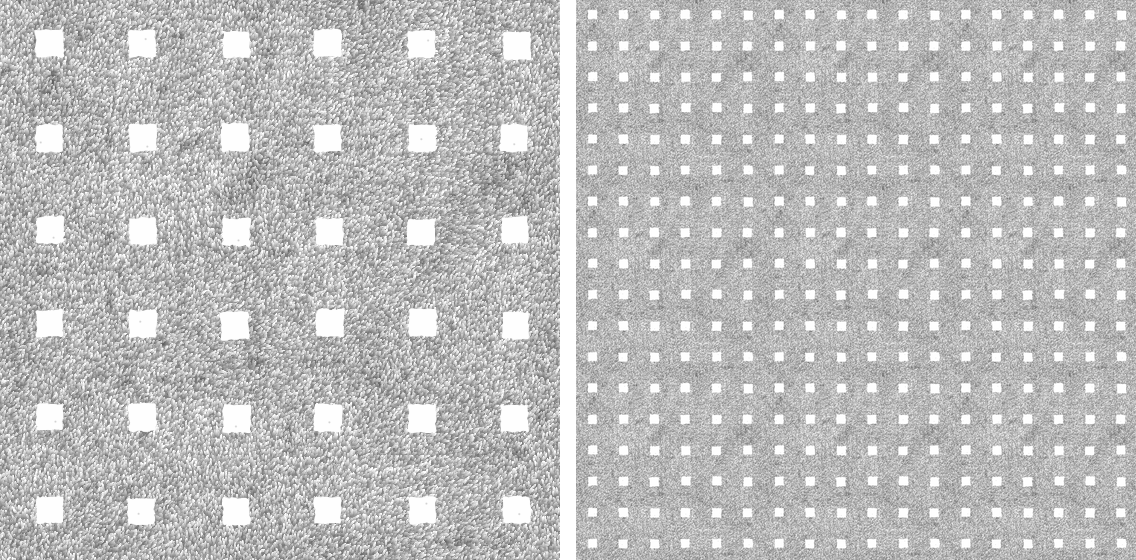
Left: one tile. Right: repeated 3 by 3.
Reproduce this pattern procedurally as a WebGL 2 fragment shader.

```glsl
#version 300 es
precision highp float;

uniform vec2 u_resolution;
out vec4 outColor;

const float TILES = 6.0;                      // squares across and down
const vec2  SQUARE_CENTER = vec2(0.524, 0.525); // within a tile
const float SQUARE_HALF = 0.146;              // half side, in tiles
const float CORNER_RADIUS = 0.022;
const float CENTER_JITTER = 0.032;
const float TILT = 0.07;
const float RAGGEDNESS = 0.034;
const float SPECK_RADIUS = 0.008;

const float STRANDS = 192.0;                  // pile strands across and down
const float STRAND_LENGTH = 2.1;              // in strand cells
const float STRAND_HALF_WIDTH = 0.40;
const float LEAN = 1.05;                      // main lean, in radians
const float LEAN_DRIFT = 1.5;
const float LEAN_SPREAD = 1.2;

const float GAP_GRAY = 0.57;
const float ROOT_GRAY = 0.59;
const float TIP_GRAY = 0.91;
const float GRAY_SPREAD = 0.34;
const float CLOUD_DEPTH = 0.07;
const float SCUFF_DEPTH = 0.12;
const float SQUARE_GRAY = 0.995;
const float SPECK_GRAY = 0.82;

float hash(vec2 p) {
    return fract(sin(dot(p, vec2(127.1, 311.7))) * 43758.5453);
}

// Value noise that wraps after a whole number of cells
float wrapNoise(vec2 uv, float cells) {
    vec2 p = uv * cells;
    vec2 i = floor(p);
    vec2 f = fract(p);
    f = f * f * (3.0 - 2.0 * f);
    vec2 a = mod(i, cells);
    vec2 b = mod(i + 1.0, cells);
    float seed = cells * 0.37;
    return mix(mix(hash(a + seed), hash(vec2(b.x, a.y) + seed), f.x),
               mix(hash(vec2(a.x, b.y) + seed), hash(b + seed), f.x), f.y);
}

float roundedBox(vec2 p, float halfSide, float radius) {
    vec2 q = abs(p) - halfSide + radius;
    return length(max(q, 0.0)) + min(max(q.x, q.y), 0.0) - radius;
}

mat2 rotation(float angle) {
    float c = cos(angle);
    float s = sin(angle);
    return mat2(c, -s, s, c);
}

// Overlapping leaning strands, lower ones in front
float pileGray(vec2 uv) {
    vec2 p = uv * STRANDS;
    vec2 cell = floor(p);
    float pixel = STRANDS / u_resolution.y;
    float flow = LEAN + LEAN_DRIFT * (0.6 * wrapNoise(uv, 5.0) + 0.4 * wrapNoise(uv, 23.0) - 0.5);
    float gray = GAP_GRAY + 0.2 * (wrapNoise(uv, STRANDS) - 0.5);

    for (int y = 2; y >= -2; y--) {
        for (int x = -2; x <= 2; x++) {
            vec2 neighbor = cell + vec2(x, y);
            vec2 id = mod(neighbor, STRANDS);
            vec2 center = neighbor + vec2(hash(id + 3.1), hash(id + 7.7));
            float angle = flow + LEAN_SPREAD * (hash(id + 13.3) - 0.5);
            float halfLength = 0.5 * STRAND_LENGTH * mix(0.65, 1.0, hash(id + 19.9));

            vec2 q = rotation(angle) * (p - center);
            float along = q.x / halfLength;
            float width = STRAND_HALF_WIDTH * sqrt(max(1.0 - along * along, 0.0));
            float edge = 0.5 * pixel;
            float cover = 1.0 - smoothstep(-edge, edge, abs(q.y) - width);
            cover *= step(abs(along), 1.0);

            float shade = mix(ROOT_GRAY, TIP_GRAY, 0.5 + 0.5 * along);
            shade += GRAY_SPREAD * (hash(id + 29.3) - 0.5);
            gray = mix(gray, shade, cover);
        }
    }

    // Soft clouds and a few dark scuffs
    gray += CLOUD_DEPTH * (wrapNoise(uv, 9.0) + wrapNoise(uv, 37.0) - 1.0);
    gray -= SCUFF_DEPTH * smoothstep(0.80, 1.0, wrapNoise(uv, 31.0));
    return clamp(gray, 0.0, 1.0);
}

void main() {
    vec2 uv = gl_FragCoord.xy / u_resolution;
    float pixel = TILES / u_resolution.y;
    vec2 tile = mod(floor(uv * TILES), TILES);

    // Hand-cut square, slightly shifted and turned in each tile
    vec2 jitter = vec2(hash(tile + 41.3), hash(tile + 53.9)) - 0.5;
    vec2 p = fract(uv * TILES) - SQUARE_CENTER - CENTER_JITTER * jitter;
    p = rotation(TILT * (hash(tile + 61.7) - 0.5)) * p;
    float halfSide = SQUARE_HALF * mix(0.97, 1.03, hash(tile + 71.1));
    float ragged = 0.6 * wrapNoise(uv, 110.0) + 0.4 * wrapNoise(uv, 210.0) - 0.5;
    float d = roundedBox(p, halfSide, CORNER_RADIUS) + RAGGEDNESS * ragged;
    float square = 1.0 - smoothstep(-0.7 * pixel, 0.7 * pixel, d);

    // Faint speck on some squares
    vec2 speckAt = 0.2 * (vec2(hash(tile + 83.3), hash(tile + 97.1)) - 0.5);
    float speck = 1.0 - smoothstep(0.0, SPECK_RADIUS + pixel, length(p - speckAt));
    speck *= step(0.6, hash(tile + 101.9));

    float gray = mix(pileGray(uv), mix(SQUARE_GRAY, SPECK_GRAY, speck), square);
    outColor = vec4(vec3(gray), 1.0);
}
```
